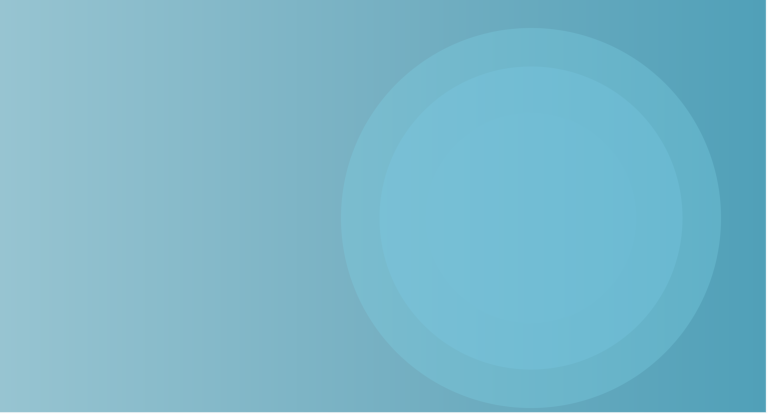
A Shadertoy shader for this background:

```glsl
// A calm blue-teal backdrop: a horizontal three-stop gradient, with three
// concentric translucent discs right of centre and a thin pale border along
// the right and bottom edges. Lengths are in units of the canvas height.

#define DISC_CENTER vec2(1.2826, 0.4734)
#define DISC_RADII vec3(0.459, 0.366, 0.254)
#define DISC_ALPHAS vec3(0.30, 0.25, 0.05)
#define BORDER_RIGHT 0.0050
#define BORDER_BOTTOM 0.0042
#define BORDER_SOFTNESS 0.0020

const vec3 MIST_BLUE  = vec3(0.592, 0.769, 0.820);
const vec3 SOFT_TEAL  = vec3(0.463, 0.690, 0.761);
const vec3 DEEP_TEAL  = vec3(0.312, 0.627, 0.722);
const vec3 OUTER_TINT = vec3(0.490, 0.831, 0.910);
const vec3 INNER_TINT = vec3(0.490, 0.808, 0.922);
const vec3 PALE_EDGE  = vec3(1.000, 0.992, 0.992);

// Piecewise linear ramp across the canvas, x in 0..1
vec3 backdrop(float x) {
    vec3 leftHalf = mix(MIST_BLUE, SOFT_TEAL, clamp(2.0 * x, 0.0, 1.0));
    return mix(leftHalf, DEEP_TEAL, clamp(2.0 * x - 1.0, 0.0, 1.0));
}

// Antialiased coverage of the inside of a signed distance
float coverage(float dist, float pixel) {
    return 1.0 - smoothstep(-0.75 * pixel, 0.75 * pixel, dist);
}

void mainImage(out vec4 fragColor, in vec2 fragCoord) {
    float pixel = 1.0 / iResolution.y;
    vec2 p = fragCoord * pixel;
    float width = iResolution.x * pixel;
    vec3 color = backdrop(p.x / width);

    // Concentric discs, largest first
    float fromCenter = length(p - DISC_CENTER);
    for (int i = 0; i < 3; i++) {
        vec3 tint = i == 0 ? OUTER_TINT : INNER_TINT;
        float inside = coverage(fromCenter - DISC_RADII[i], pixel);
        color = mix(color, tint, inside * DISC_ALPHAS[i]);
    }

    // Pale border on the right and bottom
    float edgeDist = min(width - p.x - BORDER_RIGHT, p.y - BORDER_BOTTOM);
    float soft = max(BORDER_SOFTNESS, 0.5 * pixel);
    float border = 1.0 - smoothstep(-soft, soft, edgeDist);
    color = mix(color, PALE_EDGE, border);

    fragColor = vec4(color, 1.0);
}
```
